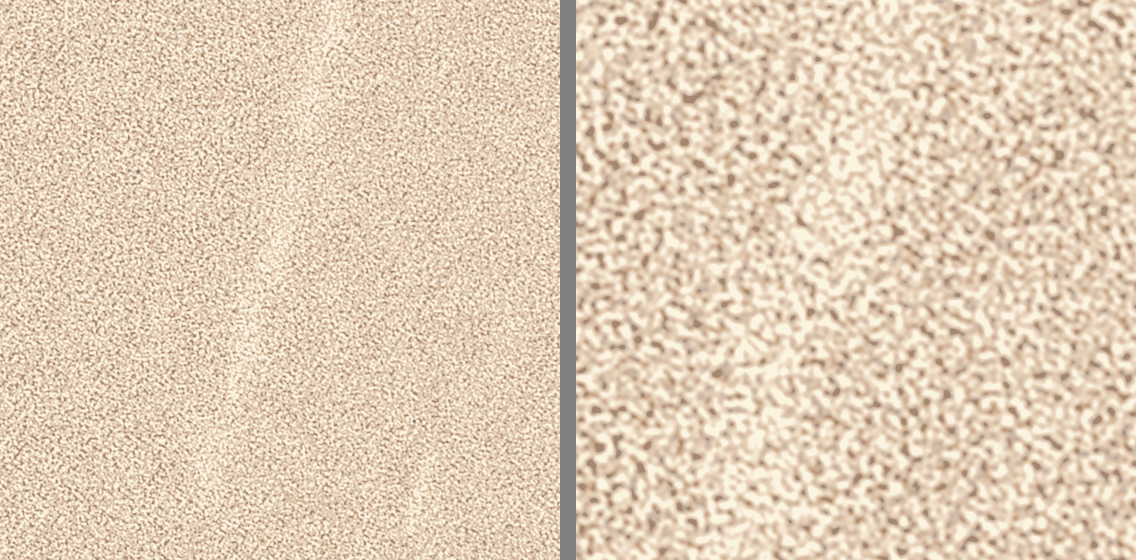
Left, the full canvas; right, a detail of the centre.
Reproduce this texture procedurally as a WebGL 1 fragment shader.

```glsl
precision highp float;
uniform vec2 u_resolution;

#define GRAIN_SCALE 158.0
#define GRAIN_CONTRAST 3.5
#define TINT_SCALE 110.0
#define MOTTLE_SCALE 16.0
#define MOTTLE_AMOUNT 0.4
#define STREAK_LIGHT 0.75
#define SPECK_GRID 9.0
#define SPECK_SHARE 0.08

vec2 hash2(vec2 p) {
  vec3 q = fract(p.xyx * vec3(0.1031, 0.1030, 0.0973));
  q += dot(q, q.yzx + 33.33);
  return fract((q.xx + q.yz) * q.zy);
}

vec2 slope(vec2 cell) {
  float angle = 6.2832 * hash2(cell + 300.0).x;
  return vec2(cos(angle), sin(angle));
}

float gradientNoise(vec2 p) {
  vec2 i = floor(p), f = fract(p);
  vec2 s = f * f * f * (f * (f * 6.0 - 15.0) + 10.0);
  vec2 e = vec2(1.0, 0.0);
  float low = mix(dot(slope(i), f), dot(slope(i + e), f - e), s.x);
  float high = mix(dot(slope(i + e.yx), f - e.yx), dot(slope(i + 1.0), f - 1.0), s.x);
  return mix(low, high, s.y);
}

vec2 rotate(vec2 p, float angle) {
  float c = cos(angle), s = sin(angle);
  return vec2(c * p.x + s * p.y, c * p.y - s * p.x);
}

// Soft band around the line from a to b
float streak(vec2 p, vec2 a, vec2 b, float width) {
  vec2 along = b - a;
  float t = clamp(dot(p - a, along) / dot(along, along), 0.0, 1.0);
  float d = length(p - a - along * t) / width;
  return exp(-d * d);
}

// Sparse dark mineral dots, one candidate per grid cell
float specks(vec2 p) {
  vec2 cell = floor(p * SPECK_GRID);
  vec2 centre = (cell + 0.2 + 0.6 * hash2(cell + 17.0)) / SPECK_GRID;
  vec2 traits = hash2(cell + 71.0);
  float radius = mix(0.003, 0.005, traits.y);
  float dot_ = 1.0 - smoothstep(0.25 * radius, radius, length(p - centre));
  return dot_ * step(1.0 - SPECK_SHARE, traits.x);
}

// Sand colours ordered by tone, in standard deviations from the middle
vec3 sandColour(float tone, float tint) {
  vec3 brown = vec3(0.64, 0.53, 0.44);
  vec3 greyShade = vec3(0.80, 0.72, 0.66);
  vec3 tanShade = vec3(0.81, 0.68, 0.56);
  vec3 beige = vec3(0.87, 0.78, 0.68);
  vec3 cream = vec3(0.93, 0.85, 0.76);
  vec3 pale = vec3(0.985, 0.955, 0.88);
  vec3 shade = mix(tanShade, greyShade, smoothstep(-0.2, 0.15, tint));
  vec3 colour = mix(brown, shade, smoothstep(-2.3, -1.2, tone));
  colour = mix(colour, beige, clamp((tone + 1.2) / 0.8, 0.0, 1.0));
  colour = mix(colour, cream, clamp((tone + 0.4) / 0.9, 0.0, 1.0));
  return mix(colour, pale, clamp((tone - 0.5) / 1.0, 0.0, 1.0));
}

void main() {
  vec2 p = gl_FragCoord.xy / min(u_resolution.x, u_resolution.y);

  // Fine grain, slightly drawn out towards the lower right
  vec2 drawn = rotate(p, -0.6) * vec2(0.82, 1.1);
  float grain = gradientNoise(drawn * GRAIN_SCALE);
  grain += gradientNoise(rotate(p, 0.9) * GRAIN_SCALE * 1.2 + 40.0);

  // Broad mottling, with calmer grain to the right
  float mottle = gradientNoise(p * MOTTLE_SCALE) + gradientNoise(p * MOTTLE_SCALE * 2.3 + 9.0);
  float contrast = GRAIN_CONTRAST * mix(1.06, 0.92, smoothstep(0.2, 0.9, p.x));
  float tone = grain * contrast + mottle * MOTTLE_AMOUNT;

  // Ragged pale veins
  vec2 ragged = p + 0.02 * vec2(gradientNoise(p * 22.0), gradientNoise(p * 22.0 + 50.0));
  float vein = streak(ragged, vec2(0.375, 0.14), vec2(0.61, 1.0), 0.032);
  vein += streak(ragged, vec2(0.725, 0.05), vec2(0.775, 0.18), 0.012);
  float patches = clamp(0.75 + 1.3 * gradientNoise(p * 13.0 + 5.0), 0.0, 1.3);
  tone += STREAK_LIGHT * vein * patches;

  float tint = gradientNoise(p * TINT_SCALE + 80.0);
  vec3 colour = sandColour(tone, tint);
  colour = mix(colour, vec3(0.42, 0.39, 0.37), 0.85 * specks(p));
  gl_FragColor = vec4(colour, 1.0);
}
```
